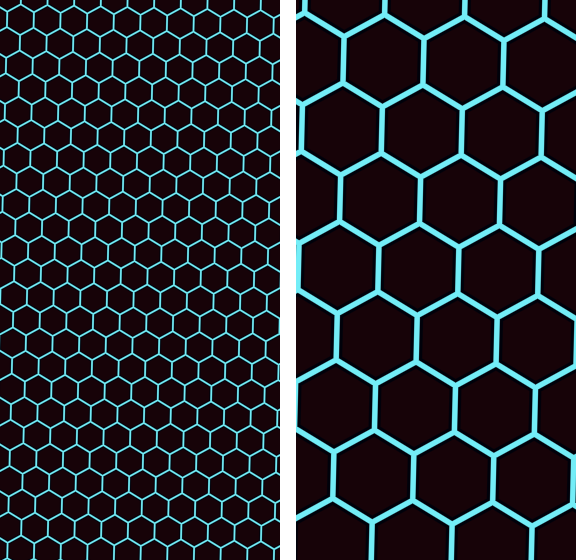
Left, the full canvas; right, a detail of the centre.
A Shadertoy shader for this pattern:

```glsl
// A slightly tilted honeycomb of thin cyan lines around dark maroon cells.
// Two interleaved rectangular grids find the nearest cell; a hexagonal
// distance to its border then drives the line, a dark seam and the fill.

// Lengths are fractions of the canvas width
const float CELL_SPACING = 0.0952;           // between neighbouring centres
const float TILT         = 0.0245;           // clockwise, radians
const vec2  CELL_ORIGIN  = vec2(0.4294, 0.9313);
const float LINE_WIDTH   = 0.0066;
const float SEAM_WIDTH   = 0.0038;           // dark rim between line and fill
const float SOFTNESS     = 0.75;             // edge smoothing, in pixels

const vec3 LINE_COLOR = vec3(0.45, 0.93, 0.97);
const vec3 SEAM_COLOR = vec3(0.00, 0.005, 0.04);
const vec3 FILL_COLOR = vec3(0.09, 0.01, 0.03);

const float ROOT3 = 1.7320508;

// Offset from the nearest centre of an upright hexagonal lattice, spacing 1
vec2 nearestCell(vec2 p) {
    vec2 period = vec2(1.0, ROOT3);
    vec2 a = mod(p + 0.5 * period, period) - 0.5 * period;
    vec2 b = mod(p, period) - 0.5 * period;
    return dot(a, a) < dot(b, b) ? a : b;
}

// Distance from a point inside the cell to its closest side
float borderDistance(vec2 p) {
    p = abs(p);
    return 0.5 - max(p.x, dot(p, vec2(0.5, 0.5 * ROOT3)));
}

void mainImage(out vec4 fragColor, in vec2 fragCoord) {
    vec2 p = fragCoord / iResolution.x - CELL_ORIGIN;
    float aa = SOFTNESS / iResolution.x;

    // Turn into lattice space and measure the border in canvas units
    float c = cos(TILT), s = sin(TILT);
    vec2 lattice = vec2(c * p.x - s * p.y, s * p.x + c * p.y) / CELL_SPACING;
    float border = borderDistance(nearestCell(lattice)) * CELL_SPACING;

    // Layer the fill, then the line, over the dark seam
    float outside = border - 0.5 * LINE_WIDTH;
    float fill = smoothstep(-aa, aa, outside - SEAM_WIDTH);
    float line = 1.0 - smoothstep(-aa, aa, outside);
    vec3 color = mix(SEAM_COLOR, FILL_COLOR, fill);
    color = mix(color, LINE_COLOR, line);

    fragColor = vec4(color, 1.0);
}
```
